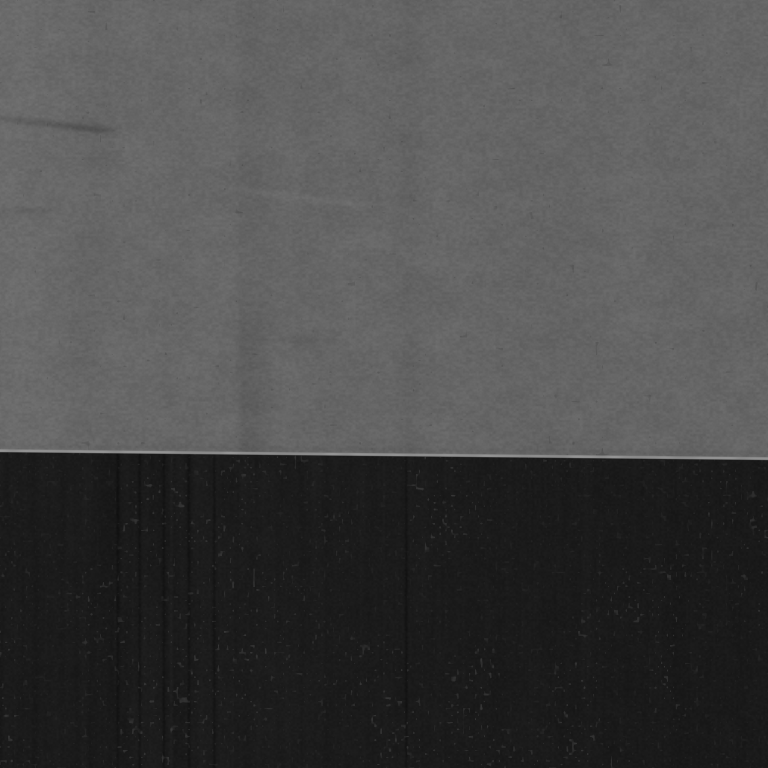
Reproduce this texture procedurally as a WebGL 1 fragment shader.

```glsl
precision highp float;
uniform vec2 u_resolution;

#define WALL_GREY 0.397
#define FLOOR_GREY 0.098
#define RIM_GREY 0.56
#define EDGE_LEFT 0.4113
#define EDGE_SLOPE -0.0103
#define RIM_WIDTH 0.0036
#define GRAIN 0.035
#define STREAKS 0.016
#define SPECKS 0.10

float hash(vec2 p) {
  vec3 q = fract(vec3(p.xyx) * 0.1031);
  q += dot(q, q.yzx + 33.33);
  return fract((q.x + q.y) * q.z);
}

float noise(vec2 p) {
  vec2 i = floor(p), f = fract(p);
  f = f * f * (3.0 - 2.0 * f);
  return mix(mix(hash(i), hash(i + vec2(1, 0)), f.x),
             mix(hash(i + vec2(0, 1)), hash(i + vec2(1, 1)), f.x), f.y);
}

float fbm(vec2 p) {
  float sum = 0.0, gain = 0.5;
  for (int i = 0; i < 4; i++) {
    sum += gain * (noise(p) - 0.5);
    p = p * 2.03 + 17.3;
    gain *= 0.55;
  }
  return sum;
}

float bell(float x, float center, float width) {
  float d = (x - center) / width;
  return exp(-d * d);
}

// Soft horizontal fold, sloping down from its left end
float fold(vec2 uv, vec2 start, float span, float slope, float width) {
  float t = (uv.x - start.x) / span;
  float fade = smoothstep(-0.15, 0.15, t) * (1.0 - smoothstep(0.75, 1.02, t));
  return fade * bell(uv.y, start.y + slope * (uv.x - start.x), width);
}

float wall(vec2 uv) {
  float g = WALL_GREY + 0.012 * (1.0 - smoothstep(0.0, 0.45, uv.x));
  // Vertical shading bands
  float low = 1.0 - smoothstep(0.52, 0.60, uv.y);
  float band = smoothstep(0.303, 0.318, uv.x) * (1.0 - smoothstep(0.322, 0.375, uv.x));
  g -= band * (0.014 + 0.018 * low);
  g -= 0.014 * bell(uv.x, 0.534, 0.018);
  g -= 0.012 * bell(uv.x, 0.105 + 0.06 * (uv.y - 0.5), 0.025);
  g += 0.010 * bell(uv.x, 0.035, 0.03);
  g += 0.010 * (noise(vec2(uv.x * 22.0, uv.y * 1.5)) - 0.5);
  // Creases
  g -= 0.085 * fold(uv, vec2(0.0, 0.846), 0.165, -0.115, 0.0055) * (0.6 + 2.5 * uv.x);
  g -= 0.025 * fold(uv, vec2(0.0, 0.726), 0.08, 0.0, 0.005);
  g += 0.026 * fold(uv, vec2(0.30, 0.754), 0.20, -0.12, 0.005);
  g -= 0.012 * fold(uv, vec2(0.31, 0.556), 0.12, 0.0, 0.005);
  // Paper mottling, fine grain and pits
  g += 0.035 * fbm(uv * vec2(28.0, 38.0));
  g += GRAIN * (noise(uv * vec2(230.0, 330.0) + 9.0) - 0.5);
  g += GRAIN * 0.5 * (noise(uv * 500.0) - 0.5);
  g -= 0.05 * smoothstep(0.93, 1.0, noise(uv * 130.0 + 40.0));
  return g;
}

float flooring(vec2 uv) {
  float left = 1.0 - smoothstep(0.3, 0.6, uv.x);
  float g = FLOOR_GREY + 0.008 * bell(uv.x, 0.4, 0.3);
  // Vertical streaks
  g += STREAKS * (0.35 + 0.65 * left) * (noise(vec2(uv.x * 110.0, uv.y * 2.0)) - 0.5);
  g += STREAKS * 0.5 * (noise(vec2(uv.x * 300.0, uv.y * 5.0)) - 0.5);
  for (int i = 0; i < 5; i++) {
    float x = 0.152 + 0.0315 * float(i) + 0.006 * (hash(vec2(float(i), 3.0)) - 0.5);
    g -= 0.026 * bell(uv.x, x, 0.0022);
  }
  g -= 0.022 * bell(uv.x, 0.529, 0.002);
  g += 0.014 * bell(uv.x, 0.223, 0.003);
  g += 0.008 * bell(uv.x, 0.765, 0.006);
  // Dust
  float patches = smoothstep(0.3, 0.75, noise(uv * vec2(16.0, 9.0) + 5.0));
  g += SPECKS * (0.3 + 0.7 * patches) * smoothstep(0.78, 1.0, noise(uv * vec2(260.0, 220.0)));
  g += 0.020 * (noise(uv * 400.0 + 70.0) - 0.5);
  g += 0.012 * fbm(uv * 40.0);
  return g;
}

void main() {
  vec2 uv = gl_FragCoord.xy / u_resolution;
  float aa = max(0.0011, 0.6 / u_resolution.y);
  float height = uv.y - EDGE_LEFT - EDGE_SLOPE * uv.x;

  // Wall above, bright rim, dark floor below
  float upper = wall(uv);
  upper -= 0.015 * bell(height, 0.0085, 0.003);
  float rim = 1.0 - smoothstep(RIM_WIDTH - aa, RIM_WIDTH + aa, height);
  upper = mix(upper, RIM_GREY + 0.05 * (noise(vec2(uv.x * 60.0, 1.0)) - 0.5), rim);
  float grey = mix(flooring(uv), upper, smoothstep(-aa, aa, height));
  gl_FragColor = vec4(vec3(grey), 1.0);
}
```
